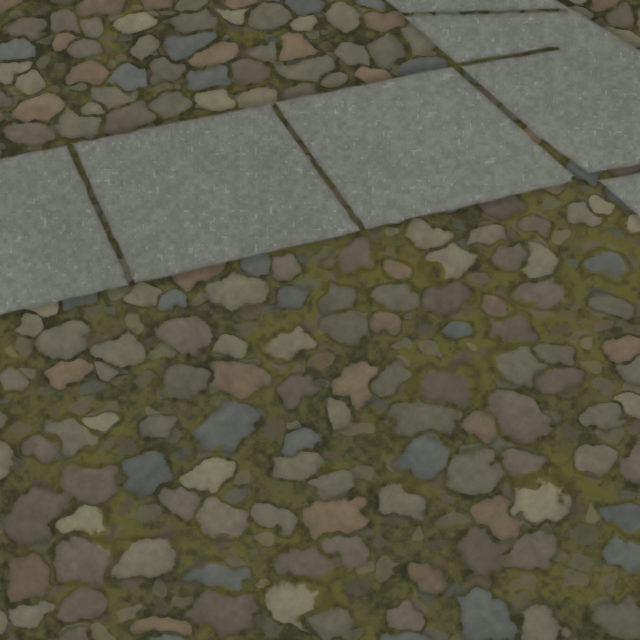
This texture is drawn by a WebGL 2 fragment shader. Its source:

```glsl
#version 300 es
precision highp float;
uniform vec2 u_resolution;
out vec4 fragColor;

#define JITTER 0.74
#define EDGE_SOFT 0.16
#define JOINT_WIDTH 0.003
#define WOBBLE 0.0028
#define PEBBLE_SCALE 2.1
#define SLAB_COLOR vec3(0.442, 0.452, 0.42)
#define SOIL_COLOR vec3(0.225, 0.225, 0.158)
#define MOSS_COLOR vec3(0.335, 0.325, 0.21)

float hash(vec2 p) {
  return fract(sin(dot(p, vec2(127.1, 311.7))) * 43758.5);
}

float noise(vec2 p) {
  vec2 i = floor(p), f = fract(p);
  f = f * f * (3.0 - 2.0 * f);
  return mix(mix(hash(i), hash(i + vec2(1, 0)), f.x),
             mix(hash(i + vec2(0, 1)), hash(i + vec2(1, 1)), f.x), f.y);
}

float fbm(vec2 p) {
  float sum = 0.0, amp = 0.5;
  for (int i = 0; i < 4; i++) {
    sum += amp * noise(p);
    p = p * 2.03 + 17.3;
    amp *= 0.5;
  }
  return sum / 0.9375;
}

// Signed distance above the line y = height + slope * x
float above(vec2 p, float height, float slope) {
  return (p.y - height - slope * p.x) / sqrt(1.0 + slope * slope);
}

float segment(vec2 p, vec2 a, vec2 b) {
  vec2 ab = b - a;
  return length(p - a - ab * clamp(dot(p - a, ab) / dot(ab, ab), 0.0, 1.0));
}

// Ground plane: cells shrink with distance
vec2 groundPlane(vec2 p) {
  return vec2((p.x - 0.5) / (0.108 - 0.047 * p.y), -log(1.0 - 0.55 * p.y) / 0.046);
}

// Scattered rounded stones: x = inner edge distance, y = stone id, z = tilt shading
vec3 stones(vec2 q, float size) {
  vec2 cell = floor(q);
  float nearest = 9.0, second = 9.0, id = 0.0, tilt = 0.0;
  for (int y = -1; y <= 1; y++)
    for (int x = -1; x <= 1; x++) {
      vec2 c = cell + vec2(x, y);
      vec2 center = c + 0.5 + JITTER * (vec2(hash(c), hash(c + 41.7)) - 0.5);
      float angle = 2.6 * (hash(c + 9.2) - 0.5);
      vec2 d = mat2(cos(angle), sin(angle), -sin(angle), cos(angle)) * (q - center);
      vec2 r = vec2(0.54, 0.43) * mix(0.62, 1.18, hash(c + 23.1)) * size;
      vec2 e = abs(d / r);
      float dist = pow(dot(e * e, e) + 1e-5, 0.3333);
      if (dist < nearest) {
        second = nearest;
        nearest = dist;
        id = hash(c + 77.7);
        tilt = (q - center).y;
      } else second = min(second, dist);
    }
  return vec3(min(1.0 - nearest, 0.7 * (second - nearest) - 0.06), id, tilt);
}

vec3 stoneColor(float id) {
  vec3 c = mix(vec3(0.365, 0.34, 0.295), vec3(0.385, 0.375, 0.315), step(0.25, id));
  c = mix(c, vec3(0.435, 0.425, 0.345), step(0.56, id));
  c = mix(c, vec3(0.345, 0.36, 0.335), step(0.76, id));
  c = mix(c, vec3(0.405, 0.36, 0.29), step(0.88, id));
  return c * (0.93 + 0.15 * fract(id * 37.0));
}

void main() {
  vec2 p = gl_FragCoord.xy / u_resolution;
  float px = 1.0 / u_resolution.y;
  vec2 warp = vec2(noise(p * 55.0), noise(p * 55.0 + 31.0)) - 0.5;
  vec2 w = p + WOBBLE * warp;

  // Slab band and the side path crossing its right end
  float lower = above(w, 0.507, 0.233);
  float upper = above(w, 0.753, 0.204);
  float crossing = above(w, 1.537, -0.9);
  float farSide = above(w, 1.532, -0.61);
  float gap = 0.004 + 0.013 * smoothstep(0.82, 0.96, p.x);
  float band = min(min(lower, -upper), -crossing - 0.003);
  float path = min(crossing - gap, -farSide);
  float slab = max(band, path);

  // Joints between slabs
  float joint = segment(w, vec2(0.11, 0.772), vec2(0.208, 0.553)) - 0.001;
  joint = min(joint, segment(w, vec2(0.423, 0.841), vec2(0.569, 0.638)));
  joint = min(joint, segment(w, vec2(0.71, 0.898), vec2(0.872, 0.925)) + 0.001);
  joint = min(joint, segment(w, vec2(0.62, 0.978), vec2(0.885, 0.983)) + 0.0015);
  joint = min(joint, segment(w, vec2(0.9, 0.719), vec2(1.01, 0.738)) - 0.003);
  slab = min(slab, joint - JOINT_WIDTH);

  // Moss and soil
  float clumps = fbm(p * 12.0);
  float grain = fbm(p * 95.0);
  float farField = smoothstep(-0.01, 0.02, upper);
  float mossy = smoothstep(0.25, 0.7, 0.4 * clumps + 0.6 * grain + 0.06 - 0.1 * farField);
  vec3 color = mix(SOIL_COLOR, MOSS_COLOR, mossy);
  color += vec3(0.03, 0.03, -0.03) * smoothstep(0.45, 0.7, clumps) * grain;

  // Small pebbles, then cobbles with moss creeping over their rims
  vec2 q = groundPlane(p) + 0.2 * warp + 0.22 * (noise(p * 22.0) - 0.5);
  vec3 pebble = stones(q * PEBBLE_SCALE + 5.3, 0.85);
  float pebbleMask = smoothstep(0.0, 0.3, pebble.x) * step(0.35, pebble.y);
  color = mix(color, stoneColor(fract(pebble.y * 7.0)) * 0.92, 0.65 * pebbleMask);
  float verge = (1.0 - smoothstep(0.0, 0.13, -lower)) * (1.0 - farField);
  vec3 cobble = stones(q, mix(0.97, 1.14, farField) - 0.1 * verge);
  color *= 0.86 + 0.14 * smoothstep(0.0, 0.25, abs(cobble.x));
  vec3 rock = stoneColor(cobble.y) * (0.86 + 0.16 * fbm(p * 45.0) + 0.16 * grain);
  rock *= 0.88 + 0.12 * smoothstep(0.0, 0.4, cobble.x) + 0.08 * cobble.z;
  float cover = 0.25 * smoothstep(0.6, 0.8, clumps) * (1.0 - farField);
  float rim = cobble.x - cover + 0.22 * (grain - 0.5);
  color = mix(color, rock, smoothstep(0.0, EDGE_SOFT, rim));

  // Mossy shadow along the slab edges, then granite
  color *= 0.82 + 0.18 * smoothstep(0.0, 0.016, -slab);
  vec3 granite = SLAB_COLOR * (0.95 + 0.1 * fbm(p * 9.0));
  granite += 0.1 * (fbm(p * 130.0) - 0.5);
  granite += 0.05 * smoothstep(0.8, 0.95, noise(p * 170.0));
  granite *= 0.91 + 0.09 * smoothstep(0.0, 0.01, slab);
  color = mix(color, granite, smoothstep(-px, 0.002 + px, slab));
  fragColor = vec4(color, 1.0);
}
```
